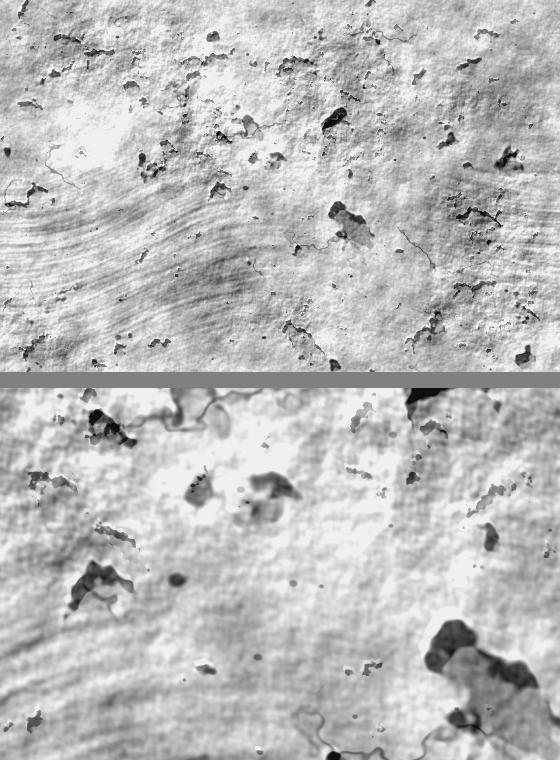
Top, the full canvas; bottom, a detail of the centre.
This texture is drawn by a Shadertoy shader. Its source:

```glsl
// Weathered grey plaster: trowel strokes, peeling flakes, cavities, cracks and pits, tiling both ways.

const float TAU = 6.28318;

// Integer hash giving two values in -1..1
vec2 hash(vec2 cell, float seed) {
    uvec3 q = uvec3(ivec3(ivec2(cell), int(seed)));
    q = q * 1664525u + 1013904223u;
    q.x += q.y * q.z; q.y += q.z * q.x; q.z += q.x * q.y;
    q ^= q >> 16u;
    q.x += q.y * q.z; q.y += q.z * q.x; q.z += q.x * q.y;
    return vec2(q.xy >> 16u) / 32767.5 - 1.0;
}

float corner(vec2 cell, vec2 cells, vec2 toPoint, float seed) {
    return dot(hash(mod(cell, cells), seed), toPoint);
}

// Gradient noise that wraps after a whole number of cells
float noise(vec2 uv, vec2 cells, float seed) {
    vec2 p = uv * cells, i = floor(p), f = p - i;
    vec2 w = f * f * f * (f * (f * 6.0 - 15.0) + 10.0);
    vec2 e = vec2(1.0, 0.0);
    float low = mix(corner(i, cells, f, seed), corner(i + e.xy, cells, f - e.xy, seed), w.x);
    float high = mix(corner(i + e.yx, cells, f - e.yx, seed), corner(i + e.xx, cells, f - e.xx, seed), w.x);
    return 1.6 * mix(low, high, w.y);
}

float fbm(vec2 uv, vec2 cells, int octaves, float seed) {
    float sum = 0.0, amp = 0.5;
    for (int k = 0; k < octaves; k++) {
        sum += amp * noise(uv, cells, seed + float(k));
        cells *= 2.0;
        amp *= 0.55;
    }
    return sum;
}

// Soft elliptical region, repeated with the tile
float patchMask(vec2 uv, vec2 centre, vec2 size) {
    vec2 d = (fract(uv - centre + 0.5) - 0.5) / size;
    return 1.0 - smoothstep(0.4, 1.0, length(d));
}

float peel(vec2 uv, vec2 cells, float level, float seed) {
    return smoothstep(level, level + 0.05, fbm(uv, cells, 5, seed));
}

// Peeled area, shadow under its upper lip, lit rim above the lip
vec3 flake(vec2 uv, vec2 cells, float level, float reach, float seed) {
    vec2 up = vec2(-0.3, 1.0) * reach;
    float here = peel(uv, cells, level, seed);
    float above = peel(uv + up, cells, level, seed);
    float below = peel(uv - 0.45 * up, cells, level, seed);
    return vec3(here, here * (1.0 - above), (1.0 - here) * below);
}

// Fine parallel scratches along a curved, slightly wavering sweep
float strokes(vec2 uv, float bend, float seed) {
    float waver = 0.02 * noise(uv, vec2(4.0, 5.0), seed + 3.0);
    vec2 s = vec2(uv.x, uv.y + bend * cos(TAU * uv.x) + waver);
    return 0.3 * noise(s, vec2(3.0, 22.0), seed) + 0.5 * noise(s, vec2(5.0, 56.0), seed + 1.0)
         + 0.6 * noise(s, vec2(9.0, 120.0), seed + 2.0);
}

float relief(vec2 uv, vec2 cells, float seed) {
    vec2 towardLight = vec2(-0.002, 0.004);
    return fbm(uv, cells, 5, seed) - fbm(uv + towardLight, cells, 5, seed);
}

// Sparse small holes, one candidate per cell
float pits(vec2 uv, vec2 cells, float share, float seed) {
    vec2 p = uv * cells, i = floor(p), id = mod(i, cells);
    vec2 pick = 0.5 + 0.5 * hash(id, seed + 1.0);
    float radius = mix(0.05, 0.13, pick.y * pick.y);
    float d = length((p - i - 0.5 - 0.25 * hash(id, seed)) * vec2(0.8, 1.0));
    return step(pick.x, share) * (1.0 - smoothstep(0.5 * radius, 1.3 * radius, d));
}

float cracks(vec2 uv, vec2 cells, float seed) {
    float line = 1.0 - smoothstep(0.0, 0.02, abs(fbm(uv, cells, 6, seed)));
    return line * smoothstep(0.1, 0.25, fbm(uv, cells + 2.0, 3, seed + 10.0));
}

void mainImage(out vec4 fragColor, in vec2 fragCoord) {
    vec2 uv = fragCoord / iResolution.xy;
    vec2 ragged = uv + 0.04 * vec2(fbm(uv, vec2(6.0, 4.0), 5, 11.0), fbm(uv, vec2(6.0, 4.0), 5, 21.0));

    // Regions of smooth trowelled and of crumbling plaster
    float sweep = patchMask(ragged, vec2(0.2, 0.3), vec2(0.4, 0.34));
    float sideSweep = patchMask(ragged, vec2(0.92, 0.42), vec2(0.26, 0.3));
    float rough = smoothstep(0.0, 0.36, fbm(ragged, vec2(4.0, 3.0), 4, 31.0));
    rough = max(rough, 0.8 * patchMask(ragged, vec2(0.22, 0.86), vec2(0.24, 0.17)));
    rough = max(rough, 0.8 * patchMask(ragged, vec2(0.61, 0.74), vec2(0.17, 0.32)));
    rough *= 1.0 - 0.75 * sweep;

    // Mottled base tone and grain
    float tone = 0.795 + 0.46 * fbm(ragged, vec2(3.0, 2.0), 5, 41.0);
    tone += 0.25 * fbm(uv, vec2(20.0, 13.0), 5, 51.0) + 0.07 * noise(uv, vec2(190.0, 127.0), 61.0);

    // Trowel strokes and vertical stains
    tone += strokes(uv, 0.1, 71.0) * (0.04 + 0.27 * sweep) - 0.04 * sweep;
    tone += 0.2 * sideSweep * strokes(uv, 0.05, 81.0);
    float stain = noise(uv, vec2(36.0, 3.0), 91.0) + 0.6 * noise(uv, vec2(100.0, 6.0), 92.0);
    tone += 0.1 * stain * patchMask(ragged, vec2(0.66, 0.6), vec2(0.24, 0.49));

    // Lit surface relief
    tone += mix(0.85, 2.0, rough) * relief(uv, vec2(18.0, 12.0), 101.0) - 0.08 * rough;

    // Crumbs, thin flakes, then deep cavities
    vec3 crumbs = flake(uv, vec2(30.0, 20.0), 0.43 - 0.25 * rough, 0.008, 171.0);
    tone += dot(crumbs, vec3(-0.05, -0.28, 0.13));
    vec3 thin = flake(uv, vec2(11.0, 8.0), 0.36 - 0.24 * rough, 0.012, 111.0);
    tone += dot(thin, vec3(-0.1, -0.34, 0.14));
    vec3 deep = flake(uv, vec2(6.0, 4.0), 0.3 - 0.07 * rough + 0.05 * sweep, 0.024, 121.0);
    tone += dot(deep, vec3(-0.18, -0.36, 0.15));

    // Cracks and pits
    tone -= 0.3 * cracks(uv, vec2(4.0, 3.0), 131.0);
    tone -= 0.5 * pits(uv, vec2(26.0, 17.0), 0.035, 151.0) + 0.3 * pits(uv, vec2(54.0, 36.0), 0.03, 161.0);

    fragColor = vec4(vec3(clamp(tone, 0.06, 0.94)), 1.0);
}
```
